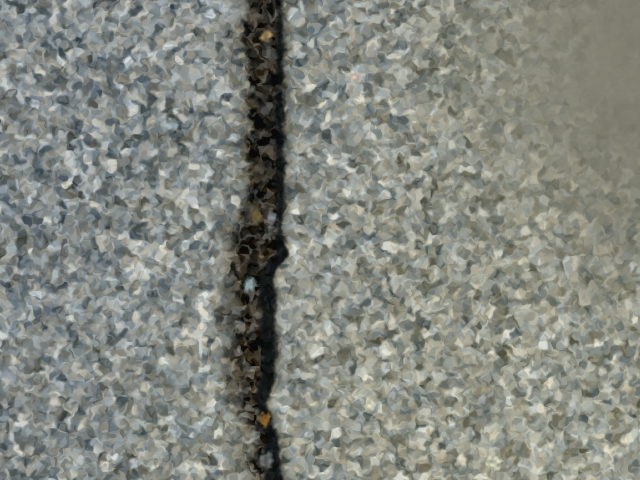
Reproduce this texture procedurally as a Shadertoy shader.

```glsl
const vec3 COOL_STONE = vec3(0.495, 0.520, 0.520);
const vec3 WARM_STONE = vec3(0.588, 0.596, 0.545);
const vec3 HAZE = vec3(0.490, 0.488, 0.430);
const vec3 SOIL = vec3(0.185, 0.175, 0.148);
const vec3 SHADOW = vec3(0.035, 0.050, 0.052);
const float STONE_DENSITY = 58.0;
const float GRIT_DENSITY = 104.0;
const float STONE_CONTRAST = 0.29;
const float GRIT_CONTRAST = 0.19;
const float CHIP_SHARPNESS = 9.5;
const float EDGE_SOFTNESS = 0.006;

float hash(vec2 p) {
    vec3 q = fract(vec3(p.xyx) * 0.1031);
    q += dot(q, q.yzx + 33.33);
    return fract((q.x + q.y) * q.z);
}

float noise(vec2 p) {
    vec2 i = floor(p), f = fract(p);
    f = f * f * (3.0 - 2.0 * f);
    return mix(mix(hash(i), hash(i + vec2(1, 0)), f.x),
               mix(hash(i + vec2(0, 1)), hash(i + vec2(1, 1)), f.x), f.y);
}

float fbm(vec2 p) {
    float sum = 0.0, gain = 0.5;
    for (int i = 0; i < 4; i++) {
        sum += gain * noise(p);
        p = p * 2.03 + 17.1;
        gain *= 0.5;
    }
    return sum / 0.9375;
}

mat2 rotation(float a) {
    return mat2(cos(a), sin(a), -sin(a), cos(a));
}

// Soft cells of elongated chips: x is brightness, y is tint
vec2 chips(vec2 p) {
    vec2 cell = floor(p), sum = vec2(0.0);
    float total = 0.0;
    for (int j = -1; j <= 1; j++)
    for (int i = -1; i <= 1; i++) {
        vec2 id = cell + vec2(i, j);
        vec2 center = id + 0.1 + 0.8 * vec2(hash(id), hash(id + 41.7));
        vec2 d = rotation(6.283 * hash(id + 9.3)) * (p - center);
        float weight = exp(-CHIP_SHARPNESS * length(d * vec2(0.7, 1.45)));
        sum += weight * vec2(hash(id + 73.1), hash(id + 127.9));
        total += weight;
    }
    return sum / max(total, 1e-7);
}

float bell(float x, float center, float width) {
    float d = (x - center) / width;
    return exp(-d * d);
}

float rightEdge(float y) {
    float x = mix(0.572, 0.591, smoothstep(0.42, 0.47, y));
    x += 0.012 * bell(y, 0.47, 0.018) - 0.013 * bell(y, 0.165, 0.025);
    return x + 0.016 * (1.0 - smoothstep(0.0, 0.14, y));
}

float leftEdge(float y) {
    float x = mix(0.482, 0.518, smoothstep(0.48, 0.62, y));
    x += 0.042 * (1.0 - smoothstep(0.06, 0.22, y));
    return x - 0.010 * bell(y, 0.92, 0.05);
}

// Rounded pebble with a ragged outline
void pebble(inout vec3 color, vec2 p, vec2 center, vec2 radius, vec3 tint) {
    float d = length((p - center) / radius) + 0.6 * (noise(p * 150.0) - 0.5);
    float shade = 0.75 + 0.45 * noise(p * 130.0 + 5.0);
    color = mix(color, tint * shade, 0.9 * (1.0 - smoothstep(0.45, 1.15, d)));
}

void mainImage(out vec4 fragColor, in vec2 fragCoord) {
    vec2 p = fragCoord / iResolution.y;
    vec2 warp = vec2(noise(p * 95.0), noise(p * 95.0 + 31.0)) - 0.5;
    vec2 q = p + 0.010 * warp;
    vec2 stone = chips(q * STONE_DENSITY);
    vec2 grit = chips(q * GRIT_DENSITY + 57.0);

    // Broad light and haze
    float warmth = smoothstep(0.1, 1.35, p.x + 0.35 * (1.0 - p.y));
    float haze = 1.0 - smoothstep(0.04, 0.38, length((p - vec2(1.36, 0.88)) * vec2(0.62, 0.55)));
    vec3 color = mix(COOL_STONE, WARM_STONE, warmth);
    color = mix(color, HAZE, haze);
    color += 0.06 * (fbm(p * 7.0) - 0.5);

    // Chipped aggregate
    float clarity = 1.0 - 0.94 * haze;
    float tone = STONE_CONTRAST * (stone.x - 0.5) + GRIT_CONTRAST * (grit.x - 0.5);
    tone += 0.09 * smoothstep(0.84, 1.0, stone.x) - 0.06 * smoothstep(0.2, 0.0, stone.x);
    vec3 tint = vec3(0.040, 0.006, -0.042) * (stone.y + grit.y - 1.0 + tone);
    color += clarity * (tone + tint);

    // Pale surface stones
    pebble(color, p, vec2(0.741, 0.842), vec2(0.011, 0.009), vec3(0.80, 0.70, 0.66));
    pebble(color, p, vec2(0.902, 0.682), vec2(0.013, 0.017), vec3(0.68, 0.71, 0.71));
    pebble(color, p, vec2(0.357, 0.740), vec2(0.018, 0.015), vec3(0.60, 0.66, 0.68));
    pebble(color, p, vec2(0.073, 0.783), vec2(0.010, 0.012), vec3(0.73, 0.77, 0.80));
    pebble(color, p, vec2(0.769, 0.158), vec2(0.011, 0.018), vec3(0.80, 0.80, 0.70));
    pebble(color, p, vec2(1.030, 0.036), vec2(0.018, 0.017), vec3(0.78, 0.79, 0.70));
    pebble(color, p, vec2(0.655, 0.447), vec2(0.017, 0.015), vec3(0.66, 0.67, 0.65));

    // Crack bed with a soft soil margin on the left
    float rough = fbm(p * 38.0) - 0.5;
    float right = rightEdge(p.y) + 0.020 * rough;
    float left = leftEdge(p.y) + 0.040 * rough;
    float lower = 1.0 - smoothstep(0.44, 0.54, p.y);
    float margin = mix(0.010, 0.028, lower * smoothstep(0.05, 0.2, p.y));
    float bed = smoothstep(left - margin, left + margin, p.x)
              * (1.0 - smoothstep(right - EDGE_SOFTNESS, right + EDGE_SOFTNESS, p.x));
    float stain = smoothstep(left - 0.05, left, p.x) * (1.0 - smoothstep(right, right + 0.022, p.x));
    color *= 1.0 - vec3(0.17, 0.19, 0.23) * stain;
    vec3 soil = SOIL + 0.26 * (stone.x - 0.5) + 0.30 * (grit.x - 0.5);
    soil += vec3(0.05, 0.02, -0.03) * (stone.y - 0.4);
    soil *= mix(0.92, 1.12, lower);
    float shadowWidth = mix(0.013, 0.029, lower) + 0.045 * rough;
    float depth = right - p.x;
    float shadow = 1.0 - smoothstep(shadowWidth - 0.006, shadowWidth + 0.010, depth);
    soil = mix(soil, SHADOW + 0.06 * grit.x, 0.93 * shadow);
    color = mix(color, max(soil, vec3(0.035)), bed);

    // Pebbles caught in the crack
    pebble(color, p, vec2(0.553, 0.925), vec2(0.014, 0.013), vec3(0.62, 0.53, 0.37));
    pebble(color, p, vec2(0.565, 0.545), vec2(0.012, 0.020), vec3(0.54, 0.56, 0.60));
    pebble(color, p, vec2(0.535, 0.550), vec2(0.012, 0.016), vec3(0.43, 0.38, 0.25));
    pebble(color, p, vec2(0.521, 0.407), vec2(0.014, 0.020), vec3(0.51, 0.60, 0.60));
    pebble(color, p, vec2(0.551, 0.127), vec2(0.013, 0.017), vec3(0.60, 0.43, 0.19));
    pebble(color, p, vec2(0.552, 0.043), vec2(0.019, 0.020), vec3(0.43, 0.44, 0.44));

    fragColor = vec4(clamp(color, 0.0, 1.0), 1.0);
}
```
